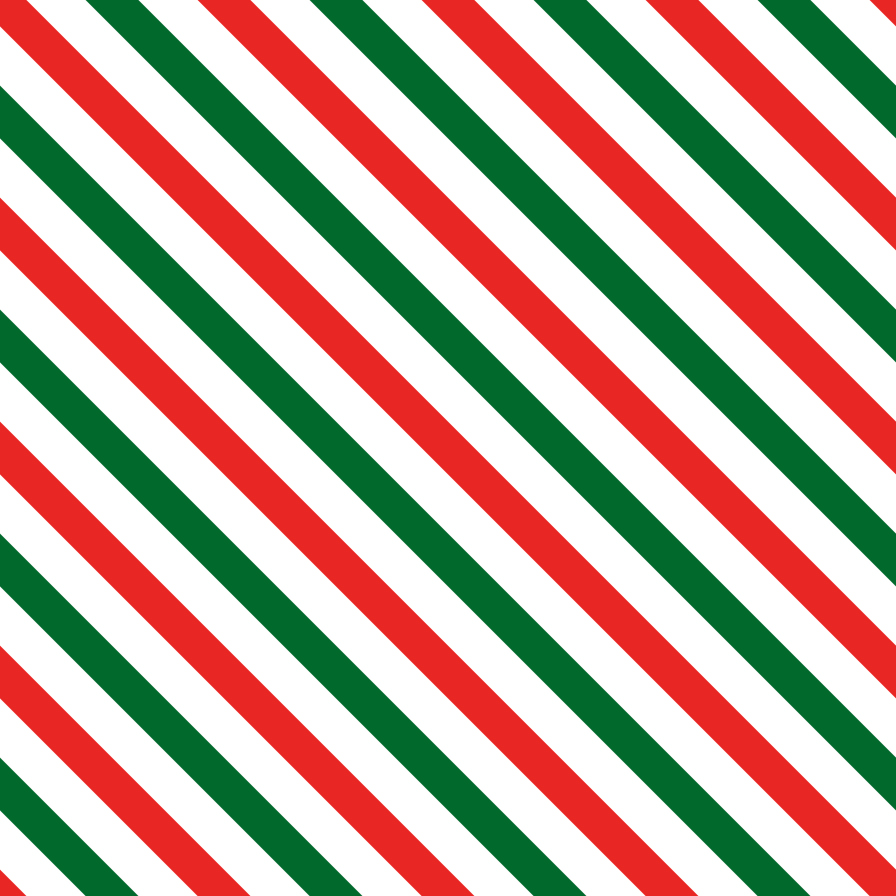
This pattern is drawn by a WebGL 2 fragment shader. Its source:

```glsl
#version 300 es
precision highp float;

#define REPEATS 4.0        // red and green pairs across and down
#define STRIPE_WIDTH 0.236 // share of one repeat
#define EDGE_PIXELS 1.0    // width of the smoothed edge
#define RED vec3(0.91, 0.15, 0.14)
#define GREEN vec3(0.0, 0.41, 0.17)
#define WHITE vec3(1.0)

uniform vec2 u_resolution;
out vec4 fragColor;

// Coverage of a stripe centred at the given phase, wrapping at whole repeats
float stripe(float phase, float center, float edge) {
    float dist = abs(fract(phase - center + 0.5) - 0.5);
    return clamp(0.5 + (0.5 * STRIPE_WIDTH - dist) / edge, 0.0, 1.0);
}

void main() {
    vec2 uv = gl_FragCoord.xy / u_resolution;

    // Phase runs across the falling diagonals
    float phase = REPEATS * (uv.x + uv.y);
    float edge = EDGE_PIXELS * REPEATS * length(1.0 / u_resolution);

    // Alternate the two stripe colours half a repeat apart
    vec3 color = mix(WHITE, RED, stripe(phase, 0.0, edge));
    color = mix(color, GREEN, stripe(phase, 0.5, edge));
    fragColor = vec4(color, 1.0);
}
```
